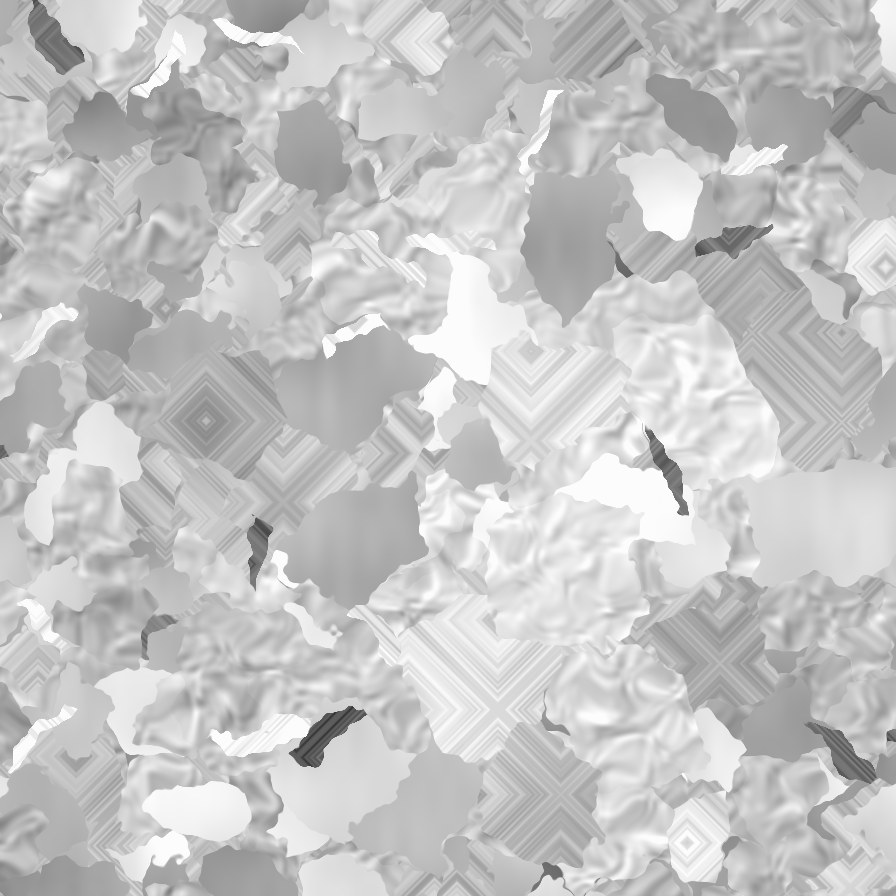
Write a Shadertoy shader that draws this texture.

```glsl
// Collage of torn pale grey flakes: smooth, crumpled and diagonally streaked, largest near the middle.

float hash(vec2 p) {
    vec3 q = fract(p.xyx * 0.1031);
    q += dot(q, q.yzx + 33.33);
    return fract((q.x + q.y) * q.z);
}

vec4 hash4(vec2 p) {
    vec4 q = fract(p.xyxy * vec4(0.1031, 0.1030, 0.0973, 0.1099));
    q += dot(q, q.wzxy + 33.33);
    return fract((q.xxyz + q.yzzw) * q.zywx);
}

float noise(vec2 p) {
    vec2 i = floor(p), f = fract(p);
    f = f * f * (3.0 - 2.0 * f);
    return mix(mix(hash(i), hash(i + vec2(1, 0)), f.x),
               mix(hash(i + vec2(0, 1)), hash(i + vec2(1, 1)), f.x), f.y);
}

float relief(vec2 p) {
    return 0.65 * noise(p) + 0.35 * noise(p * 2.3 + 17.0);
}

// Wrinkles lit from the upper left
float crumple(vec2 uv) {
    vec2 p = uv * 42.0;
    p += 1.3 * vec2(noise(p * 0.7), noise(p * 0.7 + 31.0));
    float slope = relief(p) - relief(p + vec2(-0.32, 0.38));
    return slope * mix(0.2, 0.55, noise(uv * 13.0 + 5.0));
}

// Fine stripes at 45 degrees that meet in chevrons
float streaks(vec2 uv, float seed) {
    vec2 r = vec2(uv.x + uv.y, uv.x - uv.y);
    vec2 fold = abs(fract(r * 5.0 + seed * vec2(3.7, 5.3)) - 0.5);
    float t = max(fold.x, fold.y);
    float drift = 3.0 * (r.x + r.y) + seed * 9.0;
    return 0.2 * (noise(vec2(t * 17.0, drift)) - 0.5)
         + 0.14 * (noise(vec2(t * 60.0, drift + 20.0)) - 0.5);
}

// Signed distance to an irregular eight-sided flake
float flake(vec2 d, vec2 id) {
    vec2 e = vec2(d.x + d.y, d.x - d.y) * 0.7071;
    vec4 sides = vec4(d, -d) - mix(vec4(0.3), vec4(0.58), hash4(id + 7.3));
    vec4 corners = vec4(e, -e) - mix(vec4(0.34), vec4(0.62), hash4(id + 19.7));
    vec4 m = max(sides, corners);
    return max(max(m.x, m.y), max(m.z, m.w));
}

// Grey value of a flake's surface
float surface(vec2 uv, vec2 d, vec4 look, float centre, bool sliver) {
    if (sliver) return (look.x < 0.4 ? 0.42 : 0.97) + 1.3 * streaks(uv, look.z);
    float tone = 0.56 + 0.38 * pow(look.x, 1.2) + 0.1 * centre;
    if (look.x < 0.06 && centre < 0.5) tone -= 0.2;

    // Soft shading across the piece
    tone += 0.18 * dot(d, look.zw - 0.5) + 0.15 * (noise(uv * 11.0 + look.z * 50.0) - 0.5);
    if (look.y < 0.44) return mix(tone, 0.76 + 0.11 * centre, 0.65) + crumple(uv);
    if (look.y < 0.58) return mix(tone, 0.74, 0.4) + streaks(uv, look.z);
    return tone + 0.035 * (noise(uv * vec2(60.0, 18.0)) - 0.5);
}

void mainImage(out vec4 fragColor, in vec2 fragCoord) {
    vec2 uv = fragCoord / iResolution.y;
    float pixel = 1.0 / iResolution.y;

    // Torn outlines shared by all flakes
    vec2 torn = uv + 0.026 * (vec2(noise(uv * 34.0), noise(uv * 34.0 + 50.0)) - 0.5);
    torn += 0.008 * (vec2(noise(uv * 110.0), noise(uv * 110.0 + 80.0)) - 0.5);

    // Layers from the top down: slivers, large flakes in the middle, small ones everywhere
    float grey = 0.0, open = 1.0;
    for (int layer = 0; layer < 8 && open > 0.01; layer++) {
        bool sliver = layer == 0;
        bool large = layer > 0 && layer < 4;
        float scale = large ? 5.2 : (layer > 5 ? 12.0 : 9.0);
        vec2 shift = float(layer) * vec2(3.37, 5.71);
        vec2 p = torn * scale + shift;
        vec2 corner = floor(p - 0.5);

        for (int k = 0; k < 4 && open > 0.01; k++) {
            vec2 cell = corner + vec2(k % 2, k / 2);
            // Visit cells in a fixed order wherever the window lies
            cell += mod(cell + corner, 2.0) * 0.0;
            vec2 id = cell + float(layer) * 61.0 + 200.0;
            vec4 place = hash4(id);
            vec2 spot = cell + 0.3 + 0.4 * place.xy;
            vec2 d = p - spot;
            float away = length((spot - shift) / scale - vec2(0.57, 0.42));
            float chance = large ? 0.85 * step(away, 0.36) : (sliver ? 0.17 : 0.78);
            if (place.z > chance || dot(d, d) > 0.6) continue;

            vec4 look = hash4(id + 113.5);
            vec2 axis = normalize(look.zw - 0.499);
            vec2 turned = vec2(dot(d, axis), dot(d, vec2(-axis.y, axis.x)));
            turned.y *= sliver ? 5.0 : 1.0 + 0.5 * look.y;
            float dist = flake(turned, id) / scale;
            float cover = 1.0 - smoothstep(-pixel, pixel, dist);
            if (cover > 0.0) {
                float centre = 1.0 - smoothstep(0.16, 0.42, away);
                grey += open * cover * surface(uv, d, look, centre, sliver);
                open *= 1.0 - cover;
            }
        }
    }

    // Streaked ground in the gaps
    if (open > 0.01) {
        grey += open * (0.73 + streaks(uv, 0.35) + 0.12 * (noise(uv * 8.0) - 0.5));
    }
    fragColor = vec4(vec3(clamp(grey, 0.12, 0.99)), 1.0);
}
```
